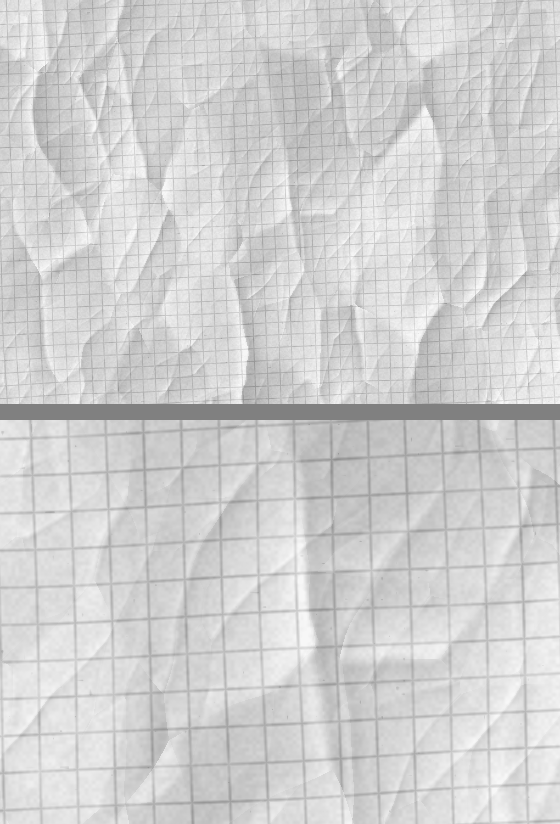
Top: the whole. Bottom: its middle third, enlarged.
Write a Shadertoy shader that draws this texture.

```glsl
// Crumpled sheet of grey graph paper: fine tilted square grid over soft creases.
#define CELLS_ACROSS 45.0
#define LINE_WIDTH 0.07
#define LINE_INK 0.145
#define ROW_TILT 0.045
#define COLUMN_TILT 0.032
#define PAPER_TONE 0.846
#define CREASE_DEPTH 0.19
#define FACET_DEPTH 0.10
#define SHADE_LIMIT 0.145
#define GRAIN 0.065
#define LIGHT_DIR vec2(-0.88, 0.47)

float hash(vec2 p) {
    vec3 v = fract(p.xyx * vec3(0.1031, 0.1030, 0.0973));
    v += dot(v, v.yzx + 33.33);
    return fract((v.x + v.y) * v.z);
}

vec2 hash2(vec2 p) {
    return vec2(hash(p), hash(p + 57.3));
}

float noise(vec2 p) {
    vec2 i = floor(p), f = fract(p);
    f = f * f * (3.0 - 2.0 * f);
    return mix(mix(hash(i), hash(i + vec2(1, 0)), f.x),
               mix(hash(i + vec2(0, 1)), hash(i + vec2(1, 1)), f.x), f.y);
}

float fbm(vec2 p) {
    float sum = 0.0, amp = 0.5;
    for (int i = 0; i < 3; i++) {
        sum += amp * noise(p);
        p = mat2(1.6, 1.2, -1.2, 1.6) * p + 11.7;
        amp *= 0.45;
    }
    return sum;
}

// Voronoi facets: x = light or shadow beside the creases, y = blended slope tone.
vec2 folds(vec2 p) {
    vec2 home = floor(p), nearId = home, toNear = vec2(0);
    float best = 1e3;
    for (int j = -1; j <= 1; j++)
    for (int i = -1; i <= 1; i++) {
        vec2 id = home + vec2(i, j);
        vec2 r = id + hash2(id) - p;
        if (dot(r, r) < best) { best = dot(r, r); nearId = id; toNear = r; }
    }
    float crease = 0.0, tone = 0.0, total = 0.0;
    for (int j = -2; j <= 2; j++)
    for (int i = -2; i <= 2; i++) {
        vec2 id = nearId + vec2(i, j);
        vec2 r = id + hash2(id) - p;
        // facets melt into each other over a narrow band
        float weight = exp(-22.0 * (dot(r, r) - best));
        vec2 slope = hash2(id + 91.0) - 0.5;
        tone += weight * (dot(slope, LIGHT_DIR) + 0.6 * dot(r, LIGHT_DIR) * (slope.x + 0.3));
        total += weight;
        if (i == 0 && j == 0) continue;

        vec2 normal = normalize(r - toNear);
        float dist = dot(0.5 * (toNear + r), normal);
        // the same fold strength is shared by both sides of an edge
        float strength = mix(-0.7, 1.2, hash(id + nearId + 200.0));
        float falloff = 0.5 * exp(-dist * 6.0) + 0.9 * exp(-dist * 17.0);
        crease -= strength * dot(normal, LIGHT_DIR) * falloff * smoothstep(-0.005, 0.05, dist);
    }
    return vec2(crease, tone / total);
}

// Layers of folds, from large sheets down to small wrinkles.
float crumple(vec2 p) {
    vec2 wander = vec2(fbm(p * 8.0), fbm(p * 8.0 + 40.0)) - 0.45;
    vec2 q = p + 0.05 * wander;
    q.x += 0.15 * q.y;
    float shade = 0.0, amp = 1.0;
    vec2 scale = vec2(9.0, 4.8);
    for (int i = 0; i < 3; i++) {
        vec2 fold = folds(q * scale + 19.0 * float(i + 1));
        float fade = smoothstep(0.25, 0.75, noise(p * scale * 1.2 + 7.0 * float(i)));
        shade += amp * (CREASE_DEPTH * fold.x * mix(0.3, 1.2, fade) + FACET_DEPTH * fold.y);
        scale *= 1.8;
        q.x -= 0.3 * q.y;
        amp *= 0.58;
    }
    return shade;
}

// Printed grid, bent a little by the uneven sheet.
float gridInk(vec2 p) {
    vec2 bend = vec2(noise(p * 8.0), noise(p * 8.0 + 30.0)) - 0.5;
    vec2 g = p + 0.004 * bend;
    g = (g + vec2(COLUMN_TILT, -ROW_TILT) * g.yx) * CELLS_ACROSS;
    vec2 dist = abs(fract(g) - 0.5);
    float px = CELLS_ACROSS / iResolution.x;
    float soft = max(px, 0.06);
    vec2 cover = clamp((0.5 * LINE_WIDTH - dist) / soft + 0.5, 0.0, 1.0);
    cover = min(cover, vec2(LINE_WIDTH / soft));
    return max(cover.x, cover.y) * mix(0.6, 1.15, noise(p * 70.0));
}

void mainImage(out vec4 fragColor, in vec2 fragCoord) {
    vec2 p = fragCoord / iResolution.x;
    // soft limit keeps highlights and shadows on the paper
    float shade = SHADE_LIMIT * tanh(crumple(p) / SHADE_LIMIT);
    float tone = PAPER_TONE + shade + 0.05 * (fbm(p * 10.0) - 0.42);

    // paper fibre and sparse dark specks
    tone += GRAIN * (0.65 * noise(p * 460.0) + 0.35 * noise(p * 210.0) - 0.5);
    tone -= 0.1 * smoothstep(0.96, 1.0, noise(p * 230.0 + 80.0));

    tone -= LINE_INK * gridInk(p);
    fragColor = vec4(vec3(clamp(tone, 0.0, 0.97)), 1.0);
}
```
